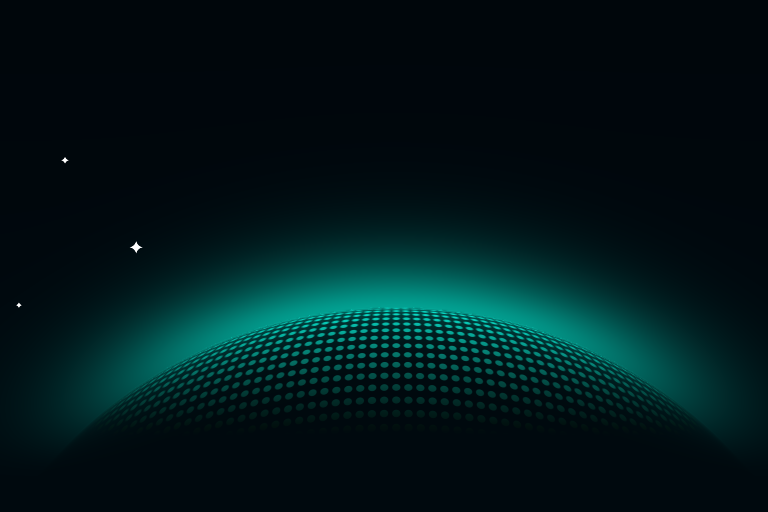
Reproduce this background procedurally as a WebGL 2 fragment shader.

```glsl
#version 300 es
precision highp float;
// A dotted teal globe rising under a soft halo, with a few four-point stars.

uniform vec2 u_resolution;
out vec4 fragColor;

const vec3 SKY_TOP = vec3(0.000, 0.024, 0.045);
const vec3 SKY_LOW = vec3(0.000, 0.036, 0.056);
const vec3 HALO = vec3(0.010, 0.600, 0.520);
const vec3 DOT = vec3(0.030, 0.720, 0.650);
const vec2 GLOBE_CENTER = vec2(0.024, -0.506);
const float GLOBE_RADIUS = 0.906;
const float POLE_TILT = 0.75;              // angle of the hidden pole behind the limb
const vec2 GRID_STEP = vec2(0.0266, 0.0468); // longitude, latitude
const float FIRST_ROW = 0.316;

// Longitude and latitude grid coordinates of a point on the unit globe.
vec2 globeGrid(vec2 q, float tilt) {
  vec3 n = vec3(q, sqrt(max(1.0 - dot(q, q), 0.0)));
  float s = sin(tilt), c = cos(tilt);
  float polar = acos(clamp(n.y * c - n.z * s, -1.0, 1.0));
  float longitude = atan(n.x, n.y * s + n.z * c);
  return vec2(longitude, polar - tilt - FIRST_ROW) / GRID_STEP;
}

// Coverage of an elliptical dot in each grid cell; blurs to its mean when tiny.
float dotGrid(vec2 grid, vec2 radius) {
  vec2 footprint = fwidth(grid);
  vec2 cell = fract(grid + 0.5) - 0.5;
  float edge = clamp(0.6 * max(footprint.x / radius.x, footprint.y / radius.y), 0.02, 1.0);
  float coverage = 1.0 - smoothstep(1.0 - edge, 1.0 + edge, length(cell / radius));
  float mean = 3.14159 * radius.x * radius.y;
  return mix(coverage, mean, smoothstep(0.4, 0.9, footprint.y));
}

// Four-point star with concave sides.
float star(vec2 p, vec2 center, float radius, float pixel) {
  vec2 q = pow(abs(p - center) + 1e-5, vec2(0.6));
  float d = pow(q.x + q.y, 1.0 / 0.6) - radius;
  return 1.0 - smoothstep(-pixel, 1.5 * pixel, d);
}

// Light outside the limb, weaker toward the sides and the ground.
float halo(float distanceOut, float x, float height) {
  float falloff = exp(-pow(max(distanceOut, 0.0) / 0.098, 1.4));
  return falloff * height * exp(-0.6 * x * x);
}

// Globe surface: rim light plus dots that fade downward.
vec3 globe(vec3 base, float depth, float y, float height, float dots) {
  float rim = 0.45 * exp(-depth / 0.045) + 0.45 * exp(-depth / 0.004);
  float strength = smoothstep(0.10, 0.42, y) * (0.7 + 0.6 * exp(-depth / 0.08));
  vec3 surface = base + HALO * rim * height;
  return mix(surface, max(surface, DOT * strength), dots);
}

void main() {
  float pixel = 1.0 / u_resolution.y;
  vec2 p = vec2(gl_FragCoord.x - 0.5 * u_resolution.x, gl_FragCoord.y) * pixel;
  vec2 fromCenter = p - GLOBE_CENTER;
  float limb = length(fromCenter) - GLOBE_RADIUS;
  float height = smoothstep(0.06, 0.40, p.y);

  // Sky and halo
  vec3 base = mix(SKY_LOW, SKY_TOP, smoothstep(0.1, 0.9, p.y));
  vec3 color = base + HALO * halo(limb, fromCenter.x, height);

  // Globe
  float dots = dotGrid(globeGrid(fromCenter / GLOBE_RADIUS, POLE_TILT), vec2(0.34, 0.27));
  vec3 surface = globe(base * 0.95, max(-limb, 0.0), p.y, height, dots);
  color = mix(surface, color, smoothstep(-pixel, pixel, limb));

  // Stars
  float stars = star(p, vec2(-0.484, 0.517), 0.0135, pixel);
  stars = max(stars, star(p, vec2(-0.623, 0.687), 0.0080, pixel));
  stars = max(stars, star(p, vec2(-0.713, 0.404), 0.0065, pixel));
  color = mix(color, vec3(1.0), stars);

  fragColor = vec4(color, 1.0);
}
```
